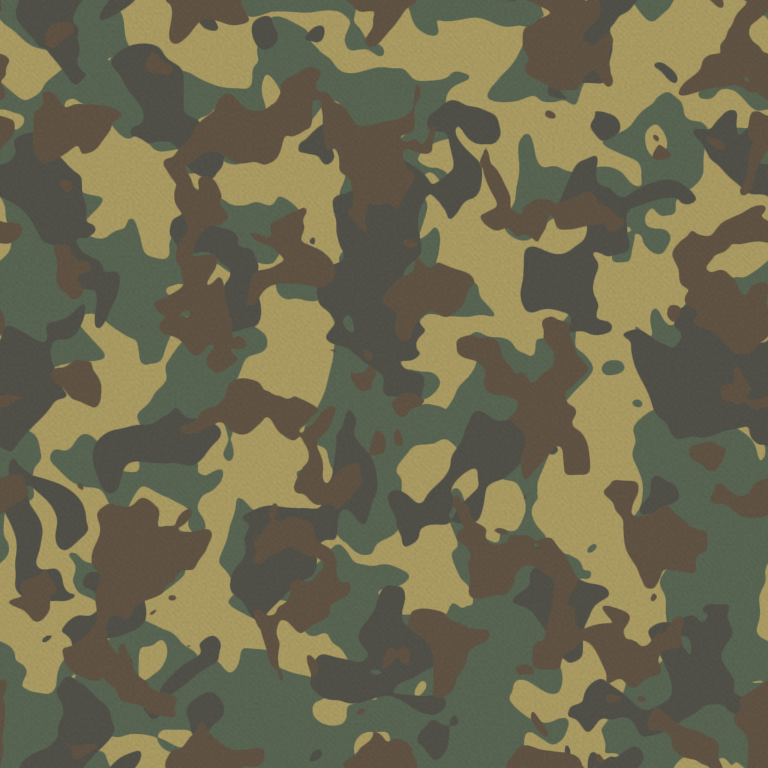
This pattern is drawn by a WebGL 2 fragment shader. Its source:

```glsl
#version 300 es
precision highp float;
precision highp int;

uniform vec2 u_resolution;
out vec4 fragColor;

const float TAU = 6.2831853;

// Integer hash of a lattice cell and a layer seed, giving 0..1
float hash(uvec3 k) {
    k = k * 1664525u + 1013904223u;
    k.x += k.y * k.z;
    k.y += k.z * k.x;
    k.z += k.x * k.y;
    k ^= k >> 16;
    k.x += k.y * k.z;
    k.y += k.z * k.x;
    k.z += k.x * k.y;
    return float(k.z >> 8) / 16777216.0;
}

// Slope contribution of one lattice corner, wrapped in whole cells
float corner(ivec2 cell, vec2 local, ivec2 offset, int period, int seed) {
    uvec2 wrapped = uvec2(cell + offset + 4 * period) % uint(period);
    float angle = TAU * hash(uvec3(wrapped, uint(seed)));
    return dot(vec2(cos(angle), sin(angle)), local - vec2(offset));
}

// Gradient noise that repeats once per unit of uv
float noise(vec2 uv, int period, int seed) {
    vec2 p = uv * float(period);
    ivec2 cell = ivec2(floor(p));
    vec2 f = fract(p);
    vec2 s = f * f * f * (f * (f * 6.0 - 15.0) + 10.0);
    float low = mix(corner(cell, f, ivec2(0, 0), period, seed),
                    corner(cell, f, ivec2(1, 0), period, seed), s.x);
    float high = mix(corner(cell, f, ivec2(0, 1), period, seed),
                     corner(cell, f, ivec2(1, 1), period, seed), s.x);
    return mix(low, high, s.y);
}

// Warped field with broad patches, wavy borders and small stray islands
float patchField(vec2 uv, int period, int seed) {
    vec2 bend = vec2(noise(uv, period + 1, seed + 1),
                     noise(uv, period + 1, seed + 2));
    vec2 p = uv + bend * 0.35 / float(period);
    return noise(p, period, seed + 3)
         + 0.55 * noise(p + 0.137, period * 2 + 1, seed + 4)
         + 0.28 * noise(p + 0.291, period * 4 - 1, seed + 5);
}

// Crisp antialiased coverage of the area above a threshold
float coverage(float field, float threshold) {
    float width = 0.8 * fwidth(field) + 1e-5;
    return smoothstep(-width, width, field - threshold);
}

void main() {
    vec2 uv = gl_FragCoord.xy / u_resolution;

    vec3 green = vec3(0.34, 0.39, 0.32);
    vec3 sand = vec3(0.66, 0.60, 0.38);
    vec3 charcoal = vec3(0.31, 0.31, 0.28);
    vec3 brown = vec3(0.37, 0.32, 0.26);

    // Stacked camouflage prints
    vec3 color = green;
    color = mix(color, sand, coverage(patchField(uv, 7, 10), 0.026));
    color = mix(color, charcoal, coverage(patchField(uv, 7, 30), 0.153));
    color = mix(color, brown, coverage(patchField(uv, 9, 50), 0.184));

    // Faint diagonal twill and fibre grain
    float twill = sin(TAU * 128.0 * (uv.x + uv.y));
    float grain = noise(uv, 256, 70);
    color *= 1.0 + 0.008 * twill + 0.05 * grain;

    fragColor = vec4(color, 1.0);
}
```
